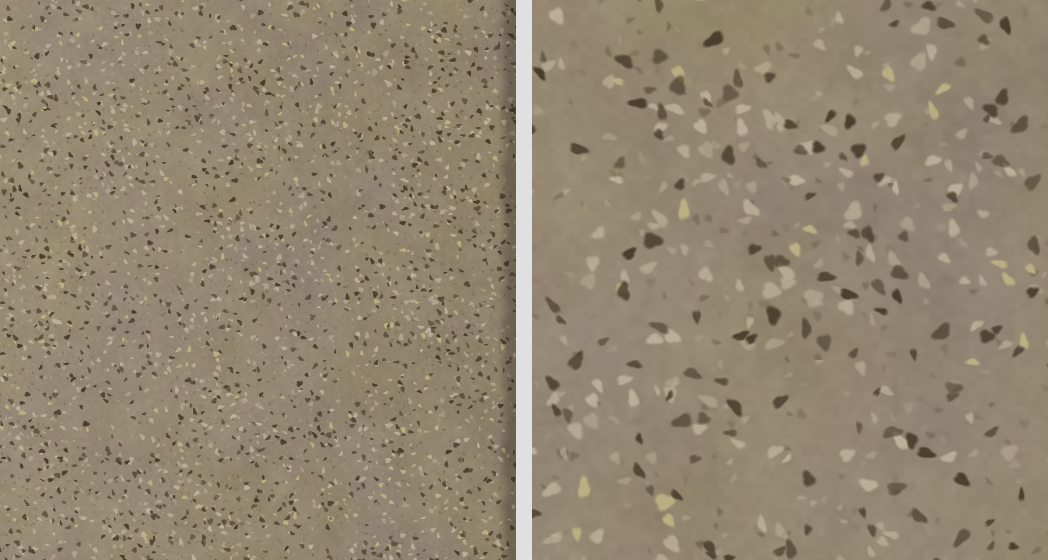
Left: the whole. Right: its middle third, enlarged.
This texture is drawn by a WebGL 1 fragment shader. Its source:

```glsl
precision highp float;
// Speckled beige terrazzo floor: dark and pale chips on a softly mottled ground.
uniform vec2 u_resolution;

#define CHIP_CELLS 62.0
#define FINE_CELLS 95.0
#define DARK_SHARE 0.36
#define PALE_SHARE 0.38
#define FINE_SHARE 0.34
#define CHIP_SIZE 0.29
#define EDGE_SOFTNESS 0.0016
#define GRAIN_AMOUNT 0.022
#define GROUND_COLOR vec3(0.575, 0.525, 0.440)
#define DARK_COLOR vec3(0.285, 0.235, 0.170)
#define PALE_COLOR vec3(0.765, 0.715, 0.625)

float hash(vec2 p) {
  return fract(sin(dot(p, vec2(127.1, 311.7))) * 43758.5453);
}

vec2 hash2(vec2 p) {
  return vec2(hash(p), hash(p + vec2(37.3, 91.7)));
}

float noise(vec2 p) {
  vec2 cell = floor(p);
  vec2 f = fract(p);
  f = f * f * (3.0 - 2.0 * f);
  float low = mix(hash(cell), hash(cell + vec2(1.0, 0.0)), f.x);
  float high = mix(hash(cell + vec2(0.0, 1.0)), hash(cell + vec2(1.0, 1.0)), f.x);
  return mix(low, high, f.y);
}

float fbm(vec2 p) {
  float sum = 0.0;
  float weight = 0.5;
  for (int i = 0; i < 4; i++) {
    sum += weight * noise(p);
    p = p * 2.03 + 17.1;
    weight *= 0.5;
  }
  return sum / 0.9375;
}

// Scattered angular chips: x is coverage, y is a random tone for the chip.
vec2 chips(vec2 uv, float cells, float share, float size, float seed) {
  vec2 p = uv * cells;
  vec2 home = floor(p);
  float soft = EDGE_SOFTNESS * cells;
  vec2 result = vec2(0.0);
  for (int j = -1; j <= 1; j++) {
    for (int i = -1; i <= 1; i++) {
      vec2 cell = home + vec2(float(i), float(j));
      vec2 id = cell + seed;
      float clumping = 0.45 + 1.1 * noise(cell / cells * 14.0 + 5.0);
      float present = step(hash(id + 7.7), share * clumping);

      // Turn into the chip's own frame, mostly leaning down to the right.
      vec2 d = p - cell - hash2(id);
      float angle = -0.3 + (hash(id + 13.1) - 0.5) * 2.6;
      float c = cos(angle);
      float s = sin(angle);
      d = vec2(c * d.x + s * d.y, c * d.y - s * d.x);

      float scale = size * mix(0.6, 1.25, hash(id + 23.9));
      d.y *= mix(1.15, 2.1, hash(id + 31.3));
      float around = atan(d.y, d.x + 0.00001);
      float phase = 6.2832 * hash(id + 43.7);
      float outline = 1.0 + 0.16 * sin(3.0 * around + phase)
                    + 0.10 * sin(2.0 * around - phase);
      float gap = length(d) - scale * outline;
      float cover = present * (1.0 - smoothstep(-soft, soft, gap));
      if (cover > result.x) result = vec2(cover, hash(id + 53.3));
    }
  }
  return result;
}

// Mottled ground, a little brighter at the left.
vec3 ground(vec2 uv, float across) {
  float mottle = fbm(uv * 22.0) - 0.5;
  float hue = fbm(uv * 9.0 + 40.0) - 0.5;
  float grain = noise(uv * 260.0) + noise(uv * 130.0 + 9.0) - 1.0;
  vec3 color = GROUND_COLOR + 0.055 * mottle + GRAIN_AMOUNT * grain;
  color += hue * vec3(0.025, 0.025, -0.045);
  color.g += 0.03 * (fbm(uv * 30.0 + 80.0) - 0.5);
  return color + mix(0.022, -0.018, across);
}

void main() {
  vec2 uv = gl_FragCoord.xy / u_resolution.y;
  float across = gl_FragCoord.x / u_resolution.x;
  vec3 color = ground(uv, across);

  // Small faint grains, some darker and some lighter than the ground.
  vec2 fine = chips(uv, FINE_CELLS, FINE_SHARE, 0.25, 211.0);
  color += fine.x * mix(-0.11, 0.10, fine.y);

  // Pale chips run from cream to slightly yellow.
  vec2 pale = chips(uv + 0.37, CHIP_CELLS, PALE_SHARE, CHIP_SIZE, 101.0);
  vec3 paleTone = PALE_COLOR - vec3(0.02, 0.02, 0.11) * step(0.8, pale.y);
  color = mix(color, paleTone, pale.x * mix(0.4, 1.0, pale.y));

  vec2 dark = chips(uv, CHIP_CELLS, DARK_SHARE, CHIP_SIZE, 17.0);
  color = mix(color, DARK_COLOR, dark.x * mix(0.55, 1.0, dark.y));

  // Shaded strip along the right border.
  float strip = smoothstep(0.965, 0.995, across + 0.008 * noise(uv * 40.0));
  color *= 1.0 - 0.24 * strip;
  gl_FragColor = vec4(color, 1.0);
}
```
